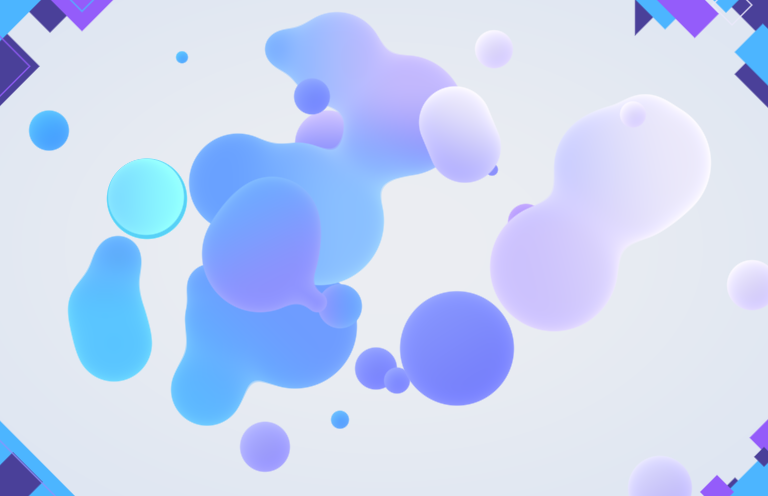
Write a Shadertoy shader that draws this background.

```glsl
// Soft melted blobs and loose balls in blue, lilac and cyan on a pale ground,
// with tilted tiles in the four corners. Blobs are smooth unions of circles,
// tinted by gradients; the stage is 7.68 by 4.94 units with y pointing down.

#define STAGE vec2(7.68, 4.94)
#define RIM_LIGHT 0.08
#define RIM_FALLOFF 16.0
#define LINE_WIDTH 0.006
#define NAVY vec3(0.29, 0.25, 0.60)
#define SKY vec3(0.30, 0.71, 1.00)
#define VIOLET vec3(0.58, 0.36, 0.98)
#define PERIWINKLE vec3(0.55, 0.57, 0.99)
#define AZURE vec3(0.41, 0.63, 1.00)
#define LILAC vec3(0.76, 0.72, 0.99)
#define PEARL vec3(0.92, 0.91, 0.98)

float pixel;

float circle(vec2 p, float x, float y, float r) { return length(p - vec2(x, y)) - r; }

float capsule(vec2 p, vec2 a, vec2 b, float r) {
    vec2 ab = b - a;
    return length(p - a - ab * clamp(dot(p - a, ab) / dot(ab, ab), 0.0, 1.0)) - r;
}

// Box turned by 45 degrees: centre in xy, half sizes in zw
float tile(vec2 p, vec4 box) {
    p -= box.xy;
    vec2 q = abs(vec2(p.x + p.y, p.y - p.x) * 0.70711) - box.zw;
    return max(q.x, q.y);
}

float melt(float a, float b, float k) {
    float h = max(k - abs(a - b), 0.0) / k;
    return min(a, b) - 0.25 * h * h * k;
}

void fill(inout vec3 col, float d, vec3 tint) {
    col = mix(col, tint, clamp(0.5 - d / pixel, 0.0, 1.0));
}

// Two-colour gradient with a faint bright rim
void blob(inout vec3 col, float d, vec3 from, vec3 to, float t) {
    vec3 tint = mix(from, to, smoothstep(0.0, 1.0, t));
    fill(col, d, min(tint + RIM_LIGHT * exp(min(d, 0.0) * RIM_FALLOFF), 1.0));
}

void leftCluster(inout vec3 col, vec2 p) {
    // Lower lobe and the bump behind the waist
    float d = melt(circle(p, 2.32, 3.18, 0.47), circle(p, 2.95, 3.25, 0.62), 0.2);
    d = melt(d, circle(p, 2.07, 3.88, 0.36), 0.35);
    d = melt(d, circle(p, 2.10, 2.86, 0.23), 0.1);
    blob(col, d, vec3(0.36, 0.72, 1.0), vec3(0.43, 0.61, 1.0), (p.x - p.y + 2.3) / 2.2);
    blob(col, circle(p, 3.28, 1.43, 0.33), LILAC, PERIWINKLE, (p.y - 1.1) * 2.0);

    // Head, torso and waist
    d = melt(circle(p, 2.83, 0.49, 0.18), circle(p, 3.37, 0.59, 0.47), 0.25);
    d = melt(d, circle(p, 4.05, 1.15, 0.60), 0.25);
    d = melt(d, circle(p, 3.74, 1.50, 0.32), 0.15);
    float waist = melt(circle(p, 2.38, 1.82, 0.49), circle(p, 2.98, 1.88, 0.46), 0.2);
    waist = melt(waist, circle(p, 3.20, 2.20, 0.64), 0.15);
    d = melt(d, waist, 0.25);
    float high = 1.0 - smoothstep(1.0, 2.2, p.y);
    vec3 cool = mix(AZURE, vec3(0.54, 0.75, 1.0), smoothstep(2.2, 3.5, p.x));
    vec3 warm = mix(LILAC, PERIWINKLE, smoothstep(0.8, 1.7, p.y));
    blob(col, d, cool, warm, high * (p.x - 2.5) / 1.6);

    // Pale egg on the shoulder
    fill(col, circle(p, 4.92, 1.69, 0.06), PERIWINKLE);
    d = capsule(p, vec2(4.55, 1.22), vec2(4.65, 1.46), 0.36);
    blob(col, d, PEARL, vec3(0.68, 0.67, 0.99), (p.y - 0.4 * p.x + 1.0) / 1.1);

    // Knob and the front drop
    blob(col, circle(p, 3.40, 3.05, 0.22), AZURE, PERIWINKLE, (3.6 - p.x) * 2.0);
    d = melt(circle(p, 2.60, 2.53, 0.58), circle(p, 2.72, 2.24, 0.48), 0.15);
    d = melt(d, capsule(p, vec2(2.95, 2.85), vec2(3.17, 3.01), 0.10), 0.15);
    blob(col, d, vec3(0.43, 0.66, 1.0), PERIWINKLE, (p.x * 0.5 + p.y - 3.0) / 1.3);

    // Cyan ball and the pear below it
    d = circle(p, 1.47, 1.98, 0.40);
    blob(col, d, vec3(0.46, 0.82, 1.0), vec3(0.55, 0.98, 1.0), p.x - 0.85);
    fill(col, max(d, 0.38 - length(p - vec2(1.46, 1.96))), vec3(0.34, 0.82, 0.97));
    d = melt(circle(p, 1.05, 3.08, 0.37), circle(p, 1.14, 3.42, 0.38), 0.2);
    d = melt(d, circle(p, 1.18, 2.58, 0.23), 0.3);
    blob(col, d, vec3(0.37, 0.67, 0.98), vec3(0.35, 0.77, 1.0), (p.y - 2.4) / 0.8);
}

void rightCluster(inout vec3 col, vec2 p) {
    blob(col, circle(p, 5.26, 2.21, 0.18), VIOLET, LILAC, 0.6);
    float d = melt(circle(p, 6.12, 1.67, 0.58), circle(p, 6.49, 1.62, 0.62), 0.2);
    d = melt(d, circle(p, 6.45, 1.27, 0.33), 0.08);
    d = melt(d, circle(p, 6.30, 1.90, 0.50), 0.15);
    d = melt(d, circle(p, 5.54, 2.66, 0.64), 0.35);
    vec3 shade = mix(vec3(0.73, 0.75, 1.0), vec3(0.80, 0.76, 0.99), smoothstep(1.5, 2.4, p.y));
    blob(col, d, shade, PEARL, (p.x - 0.25 * p.y - 4.5) / 2.0);
}

// Loose balls: xy place, z radius, w tone from cyan to pearl
void looseBalls(inout vec3 col, vec2 p) {
    vec4 balls[12] = vec4[12](
        vec4(0.49, 1.30, 0.20, 0.0), vec4(1.82, 0.57, 0.06, 0.0), vec4(3.12, 0.96, 0.18, 0.4),
        vec4(4.94, 0.49, 0.19, 1.0), vec4(7.52, 2.84, 0.25, 1.0), vec4(6.60, 4.86, 0.32, 0.9),
        vec4(2.65, 4.45, 0.25, 0.65), vec4(3.40, 4.18, 0.09, 0.1), vec4(3.76, 3.67, 0.21, 0.45),
        vec4(3.97, 3.79, 0.13, 0.45), vec4(4.57, 3.47, 0.57, 0.45), vec4(6.33, 1.14, 0.13, 1.0));
    for (int i = 0; i < 12; i++) {
        vec4 b = balls[i];
        vec3 tint = mix(mix(SKY, PERIWINKLE, min(b.w * 2.0, 1.0)), PEARL, max(b.w * 2.0 - 1.0, 0.0));
        float shade = 0.5 + 0.4 * dot(p - b.xy, vec2(0.5, 0.8)) / b.z;
        blob(col, circle(p, b.x, b.y, b.z), tint, tint * vec3(0.87, 0.84, 0.99), shade);
    }
}

// Tiles repeat in the order navy, sky, violet
void cornerTiles(inout vec3 col, vec2 p) {
    vec4 tiles[12] = vec4[12](
        vec4(0.50, 0.0, 0.23, 0.23), vec4(0.0, 0.0, 0.29, 0.29), vec4(0.82, 0.0, 0.22, 0.22),
        vec4(7.65, 0.05, 0.25, 0.25), vec4(6.58, 0.01, 0.25, 0.15), vec4(6.82, 0.01, 0.35, 0.17),
        vec4(7.77, 0.88, 0.40, 0.20), vec4(7.77, 0.66, 0.40, 0.20), vec4(7.68, 4.36, 0.13, 0.13),
        vec4(7.35, 4.94, 0.13, 0.13), vec4(7.68, 4.94, 0.32, 0.32), vec4(7.17, 4.90, 0.12, 0.12));
    vec3 tints[3] = vec3[3](NAVY, SKY, VIOLET);
    fill(col, tile(p, vec4(0.0, 0.66, 0.28, 0.28)), NAVY);
    fill(col, max(tile(p, vec4(6.35, 0.0, 0.25, 0.25)), 6.35 - p.x), NAVY);
    for (int i = 0; i < 12; i++) fill(col, tile(p, tiles[i]), tints[i % 3]);
    fill(col, tile(p, vec4(0.0, 4.94, 0.53, 0.53)), SKY);
    fill(col, tile(p, vec4(0.13, 4.80, 0.21, 0.21)), NAVY);
    fill(col, tile(p, vec4(7.64, 4.55, 0.07, 0.07)), NAVY);
    fill(col, tile(p, vec4(7.26, 0.0, 0.09, 0.09)), SKY);
    // Thin frames
    fill(col, abs(tile(p, vec4(0.0, 0.66, 0.21, 0.21))) - LINE_WIDTH, VIOLET);
    fill(col, abs(tile(p, vec4(0.82, 0.0, 0.08, 0.08))) - LINE_WIDTH, SKY);
    fill(col, abs(tile(p, vec4(0.0, 4.94, 0.39, 0.39))) - LINE_WIDTH, PERIWINKLE);
    fill(col, abs(tile(p, vec4(7.32, 0.05, 0.14, 0.14))) - LINE_WIDTH, PEARL);
}

void mainImage(out vec4 fragColor, in vec2 fragCoord) {
    vec2 uv = fragCoord / iResolution.xy;
    vec2 p = vec2(uv.x, 1.0 - uv.y) * STAGE;
    pixel = 1.5 * STAGE.y / iResolution.y;
    vec3 col = mix(vec3(0.92, 0.93, 0.95), vec3(0.87, 0.90, 0.95), smoothstep(0.1, 0.75, length(uv - 0.5)));
    leftCluster(col, p);
    rightCluster(col, p);
    looseBalls(col, p);
    cornerTiles(col, p);
    fragColor = vec4(col, 1.0);
}
```
